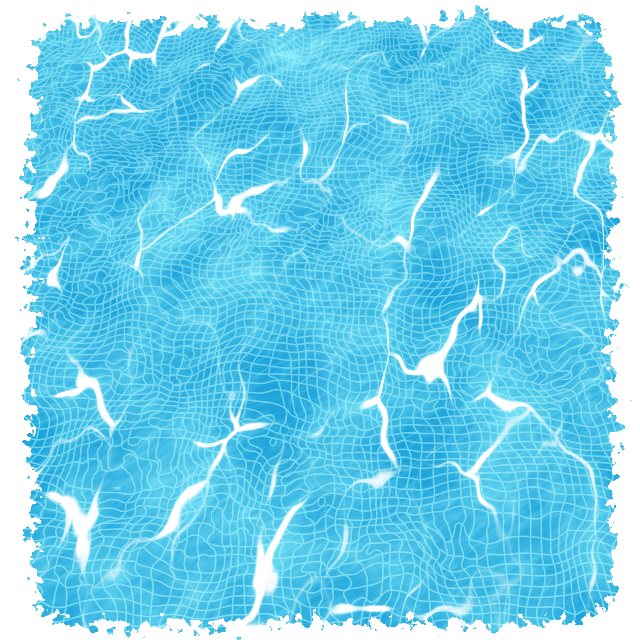
Reproduce this texture procedurally as a WebGL 2 fragment shader.

```glsl
#version 300 es
precision highp float;
// Sunlit pool water over a tiled floor, with bright caustics and a torn white border.
uniform vec2 u_resolution;
out vec4 fragColor;

const vec3 DEEP = vec3(0.12, 0.645, 0.86);
const vec3 PALE = vec3(0.50, 0.91, 0.975);
const vec3 GROUT = vec3(0.66, 0.96, 0.98);
const vec3 WHITE = vec3(1.0);

vec2 hash2(vec2 p) {
  vec3 a = fract(p.xyx * vec3(0.1031, 0.1030, 0.0973));
  a += dot(a, a.yzx + 33.33);
  return fract((a.xx + a.yz) * a.zy);
}

// Two independent smooth noises in 0..1
vec2 noise2(vec2 p) {
  vec2 i = floor(p), f = fract(p);
  f = f * f * f * (f * (f * 6.0 - 15.0) + 10.0);
  vec2 low = mix(hash2(i), hash2(i + vec2(1, 0)), f.x);
  vec2 high = mix(hash2(i + vec2(0, 1)), hash2(i + vec2(1, 1)), f.x);
  return mix(low, high, f.y);
}

float noise(vec2 p) { return noise2(p).x; }

float fbm(vec2 p) {
  float sum = 0.0, amp = 0.5;
  for (int i = 0; i < 4; i++) {
    sum += amp * noise(p);
    p = mat2(1.6, 1.2, -1.2, 1.6) * p + 7.3;
    amp *= 0.5;
  }
  return sum / 0.9375;
}

// Distance to the nearest border between irregular cells
float cellBorder(vec2 p) {
  vec2 base = floor(p), f = fract(p), nearest = vec2(0);
  float best = 9.0, border = 9.0;
  for (int k = 0; k < 9; k++) {
    vec2 g = vec2(k % 3 - 1, k / 3 - 1);
    vec2 r = g + hash2(base + g + 40.0) - f;
    if (dot(r, r) < best) { best = dot(r, r); nearest = r; }
  }
  for (int k = 0; k < 25; k++) {
    vec2 g = vec2(k % 5 - 2, k / 5 - 2);
    vec2 r = g + hash2(base + g + 40.0) - f;
    vec2 d = r - nearest;
    if (dot(d, d) > 0.0001) border = min(border, dot(0.5 * (r + nearest), normalize(d)));
  }
  return border;
}

// Anti-aliased line at every integer of a coordinate, even in canvas width
float gridLine(float coord, float halfWidth) {
  float slope = max(length(vec2(dFdx(coord), dFdy(coord))) * u_resolution.y, 1.0);
  float dist = abs(fract(coord + 0.5) - 0.5) / slope;
  float line = 1.0 - smoothstep(halfWidth - 0.0009, halfWidth + 0.0009, dist);
  return mix(line, 0.32, smoothstep(170.0, 300.0, slope));
}

// Bends the view of the floor with broad swells and fine wobbling bands
vec2 refractView(vec2 p, vec2 surface) {
  vec2 swell = (noise2(surface * vec2(9.0, 8.0) + 3.0) - 0.5) * 0.055;
  vec2 ripple = (noise2(surface * vec2(21.0, 19.0) + 17.0) - 0.5) * 0.015;
  float band = smoothstep(0.45, 0.75, noise(surface * vec2(5.0, 6.0) + 61.0));
  vec2 wobble = (noise2(surface * vec2(38.0, 42.0) + 5.0) - 0.5) * 0.016 * band;
  return p + (swell + ripple + wobble) * vec2(1.0, 1.0 - 0.4 * p.y);
}

// Tile joints receding toward the top
float tiles(vec2 p) {
  float size = 0.0185 - 0.0075 * clamp(p.y, -0.2, 1.2);
  vec2 cell = vec2((p.x - 0.5) / size, 2.25 / size);
  cell.y += 0.05 * cell.x;
  return max(gridLine(cell.x, 0.0012), gridLine(cell.y, 0.0012));
}

// Signed distance to the ragged rounded border, negative inside
float tornEdge(vec2 p) {
  vec2 d = abs(p - vec2(0.503, 0.497)) - vec2(0.456, 0.470) + 0.07;
  float box = length(max(d, 0.0)) + min(max(d.x, d.y), 0.0) - 0.07;
  return box + (fbm(p * 75.0) - 0.5) * 0.058 + (noise(p * 11.0) - 0.5) * 0.014;
}

void main() {
  vec2 p = gl_FragCoord.xy / u_resolution;
  vec2 surface = vec2((p.x - 0.5) * (1.0 + 0.5 * p.y), p.y + 0.5 * p.y * p.y);
  surface.x -= 0.15 * surface.y;

  // Caustic network: uneven narrow cores inside soft halos
  vec2 net = surface * vec2(8.0, 4.8) + 20.0;
  net += (noise2(net * 1.5) - 0.5) * 0.7 + (noise2(net * 4.0) - 0.5) * 0.18;
  float border = cellBorder(net);
  float power = smoothstep(0.28, 0.85, noise(net * 1.9 + 9.0));
  float width = 0.008 + 0.045 * power * power;
  float core = (1.0 - smoothstep(width * 0.5, width + 0.018, border)) * (0.10 + 0.90 * power);
  float halo = exp(-border * 10.0) * (0.35 + 0.65 * power);

  // Broad shade and slanted glimmer, stronger far away
  float shade = fbm(surface * vec2(7.0, 6.0) + 31.0);
  vec2 slant = mat2(0.8, -0.6, 0.6, 0.8) * surface;
  float streak = 1.0 - abs(2.0 * fbm(slant * vec2(13.0, 36.0) + 13.0) - 1.0);
  float glimmer = pow(streak, 6.0) * mix(0.16, 0.38, p.y);
  float grain = fbm(slant * vec2(60.0, 130.0) + 77.0) - 0.5;
  float tone = 0.17 + (shade - 0.5) * 1.05 + glimmer + 0.42 * halo + 0.30 * grain + 0.03 * p.y;

  vec3 color = mix(DEEP, PALE, clamp(tone, 0.0, 1.2));
  float joint = tiles(refractView(p, surface));
  color = mix(color, GROUT, joint * mix(0.62, 0.45, p.y));
  color = mix(color, WHITE, clamp(core * 1.1, 0.0, 1.0));

  float paper = smoothstep(-0.001, 0.001, tornEdge(p));
  fragColor = vec4(mix(color, WHITE, paper), 1.0);
}
```
